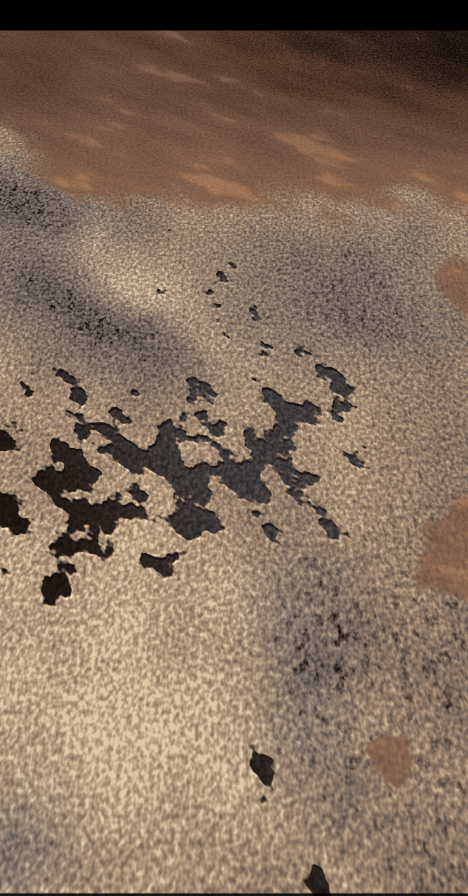
This texture is drawn by a WebGL 2 fragment shader. Its source:

```glsl
#version 300 es
precision highp float;
// Weathered gilded plaster seen at a slant: grainy gold leaf flaking off slate,
// with scraped umber above. Soft ellipses steer the tone and the flake density;
// gradient noise on a tilted ground plane supplies grain, flakes and scrapes.
uniform vec2 u_resolution;
out vec4 fragColor;

// Tone ramp, dark to light
const vec3 INK   = vec3(0.07, 0.05, 0.04);
const vec3 UMBER = vec3(0.31, 0.24, 0.20);
const vec3 TAUPE = vec3(0.44, 0.38, 0.34);
const vec3 CLAY  = vec3(0.58, 0.48, 0.40);
const vec3 GOLD  = vec3(0.71, 0.61, 0.50);
const vec3 CREAM = vec3(0.88, 0.79, 0.66);
const vec3 SLATE = vec3(0.25, 0.23, 0.23);
const vec3 RUST_TINT = vec3(1.06, 0.92, 0.82);
const vec3 SLATE_TINT = vec3(0.94, 0.98, 1.04);

const float HORIZON = 1.6;       // vanishing height of the ground plane
const float FLAKE_SCALE = 38.0;
const float FLAKE_STRETCH = 0.62;
const float FLAKE_ANGLE = -0.45;
const float FLAKE_EDGE = 0.07;
const float GRAIN_SCALE = 235.0;
const float GRAIN_TONE = 1.9;
const float TOP_EDGE = 0.966;
const float BOTTOM_EDGE = 0.003;
const vec2 RELIEF = vec2(-0.0012, 0.0030);

float sat(float x) { return clamp(x, 0.0, 1.0); }

vec2 rotate(vec2 p, float a) {
  float c = cos(a), s = sin(a);
  return vec2(c * p.x + s * p.y, c * p.y - s * p.x);
}

vec2 gradientAt(ivec2 cell) {
  uint h = uint(cell.x) * 1597334677u ^ uint(cell.y) * 3812015801u;
  h = (h ^ (h >> 15u)) * 2246822519u;
  h = (h ^ (h >> 13u)) * 3266489917u;
  float a = float(h >> 8u) * 6.28319 / 16777216.0;
  return vec2(cos(a), sin(a));
}

float gradientNoise(vec2 p) {
  ivec2 i = ivec2(floor(p));
  vec2 f = fract(p);
  vec2 u = f * f * f * (f * (f * 6.0 - 15.0) + 10.0);
  float a = dot(gradientAt(i), f);
  float b = dot(gradientAt(i + ivec2(1, 0)), f - vec2(1, 0));
  float c = dot(gradientAt(i + ivec2(0, 1)), f - vec2(0, 1));
  float d = dot(gradientAt(i + ivec2(1, 1)), f - vec2(1, 1));
  return mix(mix(a, b, u.x), mix(c, d, u.x), u.y);
}

float fbm(vec2 p) {
  float sum = 0.0, amp = 1.0;
  for (int i = 0; i < 4; i++) {
    sum += amp * gradientNoise(p);
    p = rotate(p, 0.6) * 2.03 + 17.3;
    amp *= 0.5;
  }
  return sum;
}

// Soft ellipse, 1 at its centre
float blob(vec2 p, vec2 centre, vec2 radii, float angle) {
  vec2 q = rotate(p - centre, angle) / radii;
  return exp(-dot(q, q));
}

vec2 groundPlane(vec2 p) {
  float depth = 1.0 / (HORIZON - p.y);
  return vec2((p.x - 0.26) * depth, depth);
}

vec3 toneRamp(float t) {
  vec3 c = mix(INK, UMBER, sat(t));
  c = mix(c, TAUPE, sat(t - 1.0));
  c = mix(c, CLAY, sat(t - 2.0));
  c = mix(c, GOLD, sat(t - 3.0));
  return mix(c, CREAM, sat(t - 4.0));
}

// Positive where the gold has flaked away
float flakeField(vec2 p) {
  float density = blob(p, vec2(0.05, 0.44), vec2(0.17, 0.13), -0.4)
    + 0.8 * blob(p, vec2(0.25, 0.47), vec2(0.18, 0.085), -0.5)
    + 0.6 * blob(p, vec2(0.37, 0.53), vec2(0.09, 0.07), 0.0)
    + 0.6 * blob(p, vec2(0.28, 0.65), vec2(0.15, 0.07), -0.5)
    + 0.8 * blob(p, vec2(0.285, 0.17), vec2(0.15, 0.025), -1.15)
    + 0.45 * blob(p, vec2(0.34, 0.03), vec2(0.05), 0.0);
  vec2 q = rotate(groundPlane(p), FLAKE_ANGLE) * vec2(FLAKE_STRETCH, 1.0);
  return fbm(q * FLAKE_SCALE) + mix(-0.95, 0.03, min(density, 1.05));
}

void main() {
  vec2 p = gl_FragCoord.xy / u_resolution.y;
  vec2 g = groundPlane(p);
  float cloud = fbm(p * 9.0);
  vec2 w = p + 0.03 * vec2(cloud, fbm(p * 12.0 + 40.0));

  // Broad light and staining of the gold
  float stain = 1.4 * blob(w, vec2(0.08, 0.65), vec2(0.13, 0.05), -0.5)
    + 1.5 * blob(w, vec2(0.02, 0.78), vec2(0.11, 0.04), -0.3)
    + 0.9 * blob(w, vec2(0.38, 0.67), vec2(0.15, 0.08), 0.0)
    + 1.0 * blob(w, vec2(0.34, 0.26), vec2(0.05, 0.13), 0.1)
    + 1.2 * blob(w, vec2(0.02, 0.05), vec2(0.05), 0.0);
  float tone = 3.4 + 0.7 * cloud - stain
    + 1.0 * blob(p, vec2(0.10, 0.22), vec2(0.26, 0.18), 0.0)
    + 0.8 * blob(w, vec2(0.17, 0.67), vec2(0.14, 0.035), -0.7)
    - 0.7 * blob(p, vec2(0.52, 0.18), vec2(0.17, 0.35), 0.0);

  // Grain and the dark pits of worn areas
  float grain = gradientNoise(g * GRAIN_SCALE) + 0.7 * gradientNoise(g * GRAIN_SCALE * 1.7 + 9.0);
  float worn = sat(0.6 * stain + 0.8 * blob(p, vec2(0.50, 0.22), vec2(0.2, 0.35), 0.0));
  float pits = smoothstep(0.15, 0.4, fbm(g * 95.0) - 0.2 + 0.25 * worn) * worn;
  tone += GRAIN_TONE * grain - 1.3 * pits;

  // Scraped umber above and smooth bare patches at the right
  float scrape = fbm(rotate(p, -0.35) * vec2(9.0, 38.0));
  float upper = smoothstep(-0.02, 0.03, w.y - 0.765 - 0.07 * exp(-p.x * 14.0) + 0.03 * scrape);
  float patches = blob(w, vec2(0.53, 0.39), vec2(0.07, 0.08), 0.0)
    + blob(w, vec2(0.44, 0.15), vec2(0.03, 0.035), 0.0)
    + 0.8 * blob(w, vec2(0.52, 0.68), vec2(0.04, 0.06), 0.0);
  float bare = max(upper, 0.85 * smoothstep(0.42, 0.58, patches + 0.15 * cloud));
  float rise = smoothstep(0.78, TOP_EDGE, p.y);
  float bareTone = 2.2 - 0.9 * rise - 1.0 * rise * smoothstep(0.15, 0.5, p.x)
    + 0.45 * scrape + 0.5 * grain + 0.6 * smoothstep(0.3, 0.6, scrape + 0.4 * cloud);
  vec3 colour = toneRamp(tone) * mix(vec3(1.0), SLATE_TINT, sat(stain));
  colour = mix(colour, toneRamp(bareTone) * RUST_TINT, bare);

  // Flakes with a shadowed upper lip and a lit lower lip
  float flake = smoothstep(-FLAKE_EDGE, FLAKE_EDGE, flakeField(p)) * (1.0 - bare);
  float above = smoothstep(-FLAKE_EDGE, FLAKE_EDGE, flakeField(p + RELIEF));
  vec3 pit = mix(INK * 1.8, SLATE, smoothstep(0.0, 0.28, p.x + 0.6 * (p.y - 0.45)));
  pit *= 1.0 + 0.5 * grain;
  pit = mix(pit, INK, 0.8 * (1.0 - above));
  colour *= 1.0 + 0.18 * above * (1.0 - flake) * (1.0 - bare);
  colour = mix(colour, pit, flake);

  // Dark margins
  float pixel = 1.0 / u_resolution.y;
  colour *= smoothstep(-pixel, pixel, TOP_EDGE - p.y);
  colour *= mix(0.15, 1.0, smoothstep(-pixel, pixel, p.y - BOTTOM_EDGE));
  fragColor = vec4(colour, 1.0);
}
```
